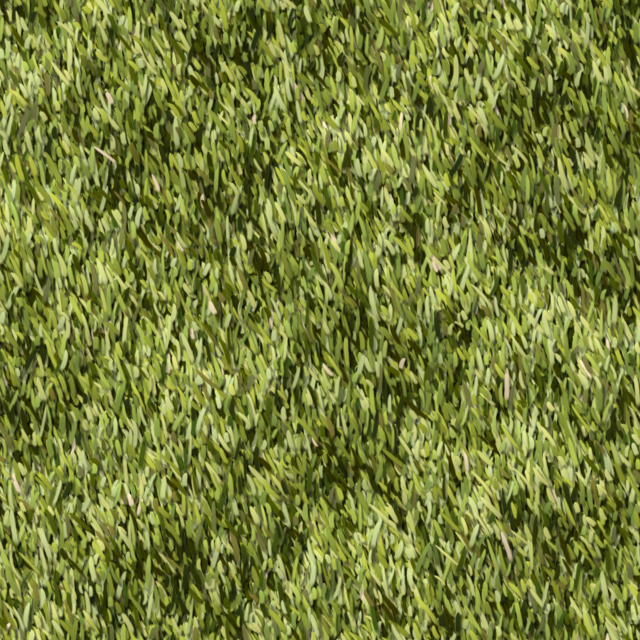
Write a WebGL 1 fragment shader that draws this texture.

```glsl
precision highp float;
uniform vec2 u_resolution;

const vec3 DEEP_SHADE = vec3(0.19, 0.21, 0.03);
const vec3 DARK_GREEN = vec3(0.28, 0.34, 0.05);
const vec3 DRY_OLIVE = vec3(0.45, 0.44, 0.23);
const vec3 MID_GREEN = vec3(0.50, 0.56, 0.21);
const vec3 SUN_GREEN = vec3(0.66, 0.72, 0.29);
const vec3 PALE_GREEN = vec3(0.75, 0.78, 0.49);
const vec3 STRAW = vec3(0.90, 0.82, 0.68);
const vec2 CELL = vec2(0.025, 0.034);
const float LAYERS = 14.0;

// Four random values per cell
vec4 hash4(vec2 cell, float seed) {
  vec4 p = fract(vec4(cell.xyx, seed + cell.y) * vec4(0.1031, 0.1030, 0.0973, 0.1099)
                 + seed * 0.1373);
  p += dot(p, p.wzxy + 33.33);
  return fract((p.xxyz + p.yzzw) * p.zywx);
}

// Broad light and dark clumps from layered sines, about -1 to 1
float clumps(vec2 p) {
  float a = sin(p.x * 11.0 + 2.0 * sin(p.y * 9.0 + 1.0));
  float b = sin(p.y * 29.0 - p.x * 14.0 + 2.0 * sin(p.x * 21.0));
  float c = sin(p.x * 58.0 + p.y * 37.0 + 2.5 * sin(p.y * 41.0 - p.x * 17.0));
  return (a + b + c) / 3.0;
}

// Distance to a bent blade around the origin (x) and position along it (y)
vec2 bladeShape(vec2 p, float angle, vec2 halfSize, float bend) {
  float s = sin(angle);
  float c = cos(angle);
  vec2 q = vec2(c * p.x + s * p.y, c * p.y - s * p.x);
  float along = clamp(q.y / halfSize.y, -1.0, 1.0);
  q.x += bend * (along * along - 0.3);
  float taper = 1.0 - 0.75 * along * along * along * along;
  float d = max(abs(q.x) - halfSize.x * taper, abs(q.y) - halfSize.y);
  return vec2(d, along);
}

// Blade colour for a tone from 0 (shaded) to 1 (sunlit)
vec3 bladeColor(float tone) {
  vec3 color = mix(DEEP_SHADE, DARK_GREEN, smoothstep(0.07, 0.14, tone));
  color = mix(color, DRY_OLIVE, smoothstep(0.20, 0.24, tone));
  color = mix(color, MID_GREEN, smoothstep(0.27, 0.32, tone));
  color = mix(color, SUN_GREEN, smoothstep(0.48, 0.58, tone));
  return mix(color, PALE_GREEN, smoothstep(0.70, 0.80, tone));
}

// Paints one layer of scattered blades and their cast shadows
vec3 paintLayer(vec3 color, vec2 uv, float layer, float soft) {
  vec2 shift = layer * vec2(0.3717, 0.6131);
  vec2 p = uv + shift;
  vec2 home = floor(p / CELL);
  for (int i = -1; i <= 1; i++) {
    for (int j = -1; j <= 1; j++) {
      vec2 cell = home + vec2(float(i), float(j));
      vec4 place = hash4(cell, layer + 1.0);
      vec4 look = hash4(cell, layer + 41.0);
      vec2 center = (cell + place.xy) * CELL;
      vec2 local = p - center;

      float angle = 0.22 + (place.z + place.w - 1.0) * 0.75;
      vec2 halfSize = vec2(mix(0.0021, 0.0042, look.x), mix(0.009, 0.030, look.y * look.y));
      float bend = (look.w - 0.5) * 0.006;

      vec2 sunOffset = vec2(0.0035, -0.003);
      float shade = bladeShape(local - sunOffset, angle, halfSize, bend).x;
      color *= 1.0 - 0.27 * smoothstep(0.002, -0.002, shade);

      vec2 shape = bladeShape(local, angle, halfSize, bend);
      float tone = look.z + 0.27 * clumps(center - shift);
      vec3 blade = bladeColor(tone);
      blade += (place.w - 0.5) * vec3(0.07, 0.01, -0.09);
      blade = mix(blade, STRAW, step(0.994, fract(look.x * 7.0 + place.x)));

      // Lit tip, with the base sinking into the turf
      blade *= 1.0 + 0.08 * shape.y;
      float cover = smoothstep(soft, -soft, shape.x) * smoothstep(-1.0, -0.5, shape.y);
      color = mix(color, blade, cover);
    }
  }
  return color;
}

void main() {
  vec2 uv = gl_FragCoord.xy / u_resolution.y;
  float soft = max(0.0019, 0.7 / u_resolution.y);
  vec3 color = DEEP_SHADE;
  for (float layer = 0.0; layer < LAYERS; layer++) {
    color = paintLayer(color, uv, layer, soft);
  }
  color *= 1.0 + 0.13 * clumps(uv);
  gl_FragColor = vec4(clamp(color, 0.0, 1.0), 1.0);
}
```
